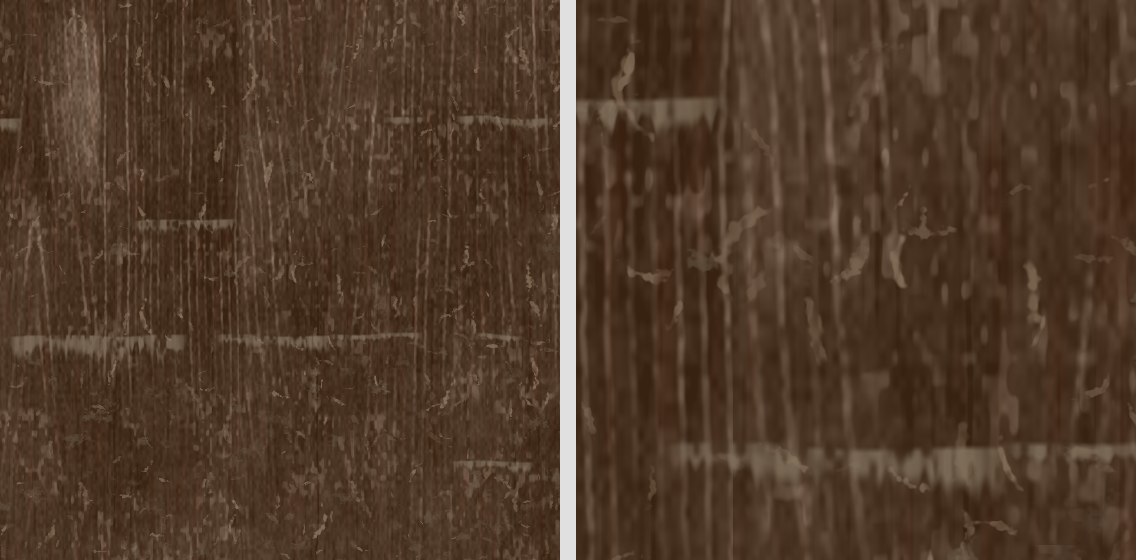
Left: the whole. Right: its middle third, enlarged.
Give the GLSL for this texture, as a Shadertoy shader.

```glsl
// Worn dark brown planks: vertical fibre and growth rings that bend into
// arches on some boards, crossed by ragged grey scrapes and strewn with
// pale chips, curls and dusty blotches. Everything is layered value noise.

float hash(vec2 p) {
    return fract(sin(dot(p, vec2(127.1, 311.7))) * 43758.5453);
}

float noise(vec2 p) {
    vec2 i = floor(p), f = fract(p);
    f = f * f * (3.0 - 2.0 * f);
    return mix(mix(hash(i), hash(i + vec2(1, 0)), f.x),
               mix(hash(i + vec2(0, 1)), hash(i + vec2(1, 1)), f.x), f.y);
}

float fbm(vec2 p) {
    float sum = 0.0, amp = 0.5;
    for (int i = 0; i < 5; i++) {
        sum += amp * noise(p);
        p = p * 2.03 + 17.3;
        amp *= 0.5;
    }
    return sum;
}

// Thin bright growth lines; slope bends them into arches around the centre
float growthRings(vec2 p, float centre, float slope, float count) {
    float u = p.x - centre + 0.010 * (noise(p * vec2(7.0, 4.0)) - 0.5);
    float phase = count * sqrt(u * u + 0.00006) + slope * p.y;
    phase += 0.7 * noise(p * vec2(9.0, 5.0) + 4.0) + 0.12 * noise(p * vec2(40.0, 60.0));
    float id = floor(phase) + 40.0 * step(0.0, u) * step(abs(slope), 2.0);
    float line = 1.0 - smoothstep(0.03, 0.25, abs(fract(phase) - 0.5));
    float broken = smoothstep(0.15, 0.6, noise(vec2(id * 3.7, p.y * 8.0)));
    return line * broken * (0.25 + 0.75 * hash(vec2(id, centre)));
}

// Scattered curved flakes, slightly more frequent toward the right
float flakes(vec2 p, float cells, vec2 size, float lean, float density) {
    vec2 g = p * cells;
    float rough = 1.1 * (noise(g * 7.0) - 0.5) + 0.9 * (noise(g * 17.0) - 0.5);
    float mask = 0.0;
    for (int j = -1; j <= 1; j++)
    for (int i = -1; i <= 1; i++) {
        vec2 cell = floor(g) + vec2(i, j);
        vec2 q = g - cell - vec2(hash(cell), hash(cell + 5.3));
        float a = lean * (2.0 * hash(cell + 7.1) - 1.0);
        q = mat2(cos(a), -sin(a), sin(a), cos(a)) * q;
        q.x += 2.4 * (hash(cell + 3.7) - 0.5) * q.y * q.y;
        float d = length(q / (size * (0.4 + 0.8 * hash(cell + 11.9)))) + rough;
        float present = step(hash(cell + 19.2), density * (0.6 + 0.8 * cell.x / cells));
        mask = max(mask, present * (1.0 - smoothstep(0.4, 1.0, d)) * (0.3 + 0.7 * hash(cell + 23.4)));
    }
    return mask;
}

// Horizontal scrape: x = height, y and z = ends, w = depth of the drips
float scrape(vec2 p, vec4 s) {
    float below = s.x - p.y + 0.008 * (noise(p * vec2(14.0, 2.0)) - 0.5);
    float strand = noise(vec2(p.x * 220.0, p.y * 20.0));
    float drip = s.w * (0.2 + 0.7 * strand + 0.6 * noise(vec2(p.x * 45.0, s.x * 50.0)));
    float body = smoothstep(-0.003, 0.002, below) * (1.0 - smoothstep(0.45 * drip, drip, below));
    float ends = smoothstep(s.y, s.y + 0.025, p.x) * (1.0 - smoothstep(s.z - 0.025, s.z, p.x));
    float gaps = smoothstep(0.2, 0.55, 0.5 * noise(p * vec2(190.0, 70.0)) + 0.5 * noise(p * vec2(28.0, 60.0)));
    return body * ends * gaps * (0.6 + 0.5 * strand);
}

const vec4 SCRAPES[9] = vec4[9](
    vec4(0.40, 0.01, 0.34, 0.045), vec4(0.40, 0.38, 0.60, 0.028),
    vec4(0.403, 0.58, 0.76, 0.015), vec4(0.605, 0.23, 0.43, 0.026),
    vec4(0.79, 0.68, 0.77, 0.018), vec4(0.79, 0.81, 1.03, 0.022),
    vec4(0.79, -0.03, 0.045, 0.03), vec4(0.175, 0.80, 0.96, 0.017),
    vec4(0.402, 0.84, 0.94, 0.014));

void mainImage(out vec4 fragColor, in vec2 fragCoord) {
    vec2 p = fragCoord / iResolution.xy;

    // Boards: left arches up, third arches down, the others run straight
    float board = step(0.18, p.x) + step(0.427, p.x) + step(0.675, p.x);
    float centre = board < 0.5 ? 0.06 : board < 1.5 ? 0.21 : board < 2.5 ? 0.567 : 0.82;
    float slope = board < 0.5 ? 6.0 : board < 1.5 ? 0.4 : board < 2.5 ? -5.0 : 1.2;
    float rings = growthRings(p, centre, slope, board == 1.0 ? 74.0 : 58.0);

    // Soft stains, fibre, pores and fine dark splits
    float cloud = fbm(p * vec2(5.0, 4.0) + 2.0);
    float wear = fbm(p * vec2(7.0, 5.0) + 31.0);
    float pores = noise(p * vec2(250.0, 130.0));
    float tone = 0.006 + 0.13 * (cloud - 0.48) + 0.045 * (noise(p * vec2(210.0, 9.0)) - 0.5)
               + 0.06 * (pores - 0.5) + 0.05 * (fbm(p * vec2(60.0, 45.0)) - 0.48);
    tone -= 0.03 * smoothstep(0.65, 0.9, noise(p * vec2(240.0, 14.0) + 6.0));

    // Rings and rubbed specks show where the finish has worn
    float upper = smoothstep(0.1, 0.55, p.y);
    tone += 0.19 * rings * mix(0.3, 1.0, upper) * smoothstep(0.28, 0.58, wear) * (0.55 + 0.7 * pores);
    tone += 0.11 * smoothstep(0.55, 0.85, noise(p * vec2(170.0, 75.0) + 3.0)) * smoothstep(0.42, 0.65, fbm(p * 13.0 + 8.0));

    // Bleached patch on the first board and the lighter edge of the third
    float patchFade = 1.0 - smoothstep(0.3, 1.2, length((p - vec2(0.14, 0.83)) / vec2(0.09, 0.17)));
    float bleached = patchFade * (1.0 - smoothstep(0.175, 0.181, p.x));
    tone += 0.15 * bleached * smoothstep(0.2, 0.6, cloud * 0.6 + wear * 0.4) * (0.7 + 0.5 * pores);
    tone += 0.055 * smoothstep(0.425, 0.429, p.x) * (1.0 - smoothstep(0.43, 0.55, p.x))
          * smoothstep(0.35, 0.65, p.y) * (0.5 + wear);

    // Dark crack, then base colour with thin reddish streaks
    float crackX = 0.567 + 0.006 * (noise(vec2(p.y * 14.0, 3.0)) - 0.5);
    tone -= 0.06 * (1.0 - smoothstep(0.0005, 0.0025, abs(p.x - crackX))) * (1.0 - smoothstep(0.45, 0.54, p.y));
    vec3 color = vec3(0.279, 0.197, 0.134) + max(tone, -0.065);
    color += vec3(0.012, -0.003, -0.006) * smoothstep(0.5, 0.85, noise(p * vec2(130.0, 9.0) + 9.0));

    // Dusty blotches, mostly low on the boards
    float grit = smoothstep(0.1, 0.6, noise(p * vec2(210.0, 120.0) + 5.0));
    float dust = flakes(p, 21.0, vec2(0.42, 0.25), 0.6, mix(0.5, 0.15, upper));
    color = mix(color, vec3(0.41, 0.35, 0.28), 0.6 * dust * (0.4 + 0.6 * grit));

    // Grey scrapes, then pale upright chips and small curls
    float scraped = 0.0;
    for (int i = 0; i < 9; i++) scraped = max(scraped, scrape(p, SCRAPES[i]));
    color = mix(color, vec3(0.49, 0.43, 0.35), 0.9 * min(scraped, 1.0));
    float chips = flakes(p + 0.37, 15.0, vec2(0.075, 0.42), 0.5, 0.36);
    float curls = flakes(p + 0.71, 25.0, vec2(0.09, 0.42), 2.5, 0.25);
    color = mix(color, vec3(0.56, 0.48, 0.39), 0.85 * max(chips, 0.8 * curls) * (0.3 + 0.7 * grit));
    fragColor = vec4(color, 1.0);
}
```
